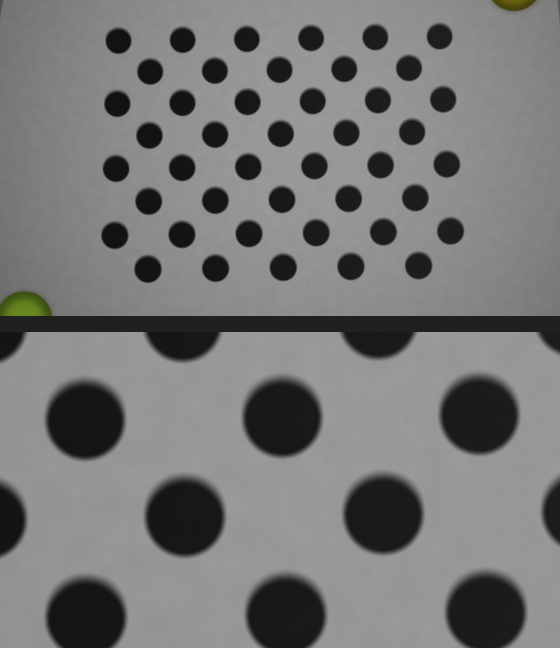
Top, the full canvas; bottom, a detail of the centre.
This pattern is drawn by a WebGL 1 fragment shader. Its source:

```glsl
precision highp float;
// Staggered rows of black dots, 6 and 5 by turns, on dim grey paper.
// A projective grid tilts the sheet; a soft light falloff, faint gradient
// noise and two round corner magnets finish the scene.

#define ROWS 8
#define COLUMNS 6
#define DOT_RADIUS 0.0402
#define EDGE_BLUR 0.0045
#define TOP_BLUR 0.0040
#define PAPER_LIGHT 0.603
#define LIGHT_FALLOFF 0.20
#define GRAIN 0.016
#define INK vec3(0.100, 0.094, 0.100)
#define GREEN vec3(0.40, 0.53, 0.12)
#define OLIVE vec3(0.47, 0.44, 0.07)

uniform vec2 u_resolution;

vec2 hashGradient(vec2 cell) {
  float h = fract(sin(dot(cell, vec2(127.1, 311.7))) * 43758.5);
  float angle = 6.28318 * h;
  return vec2(cos(angle), sin(angle));
}

float gradientNoise(vec2 p) {
  vec2 i = floor(p), f = fract(p);
  vec2 u = f * f * f * (f * (f * 6.0 - 15.0) + 10.0);
  vec2 e = vec2(1.0, 0.0);
  float a = dot(hashGradient(i), f);
  float b = dot(hashGradient(i + e.xy), f - e.xy);
  float c = dot(hashGradient(i + e.yx), f - e.yx);
  float d = dot(hashGradient(i + e.xx), f - e.xx);
  return mix(mix(a, b, u.x), mix(c, d, u.x), u.y);
}

// Coverage of a shape from its signed distance, never sharper than a pixel.
float coverage(float dist, float blur) {
  float w = max(blur, 0.8 / u_resolution.y);
  return 1.0 - smoothstep(-w, w, dist);
}

// Perspective divisor at a grid node: x in half columns, y in rows.
float gridDepth(vec2 node) {
  return 1.0 - 0.0001 * node.x - 0.00725 * node.y;
}

vec2 gridToPage(vec2 node) {
  vec2 origin = vec2(0.375, 0.1296);
  vec2 alongRow = vec2(0.10148, -0.0014);
  vec2 downRow = vec2(-0.00456, 0.09722);
  return (origin + node.x * alongRow + node.y * downRow) / gridDepth(node);
}

float dotPattern(vec2 p) {
  float ink = 0.0;
  for (int r = 0; r < ROWS; r++) {
    float row = float(r);
    float odd = mod(row, 2.0);
    for (int c = 0; c < COLUMNS; c++) {
      // Odd rows shift by half a step and hold one dot fewer.
      if (float(c) + odd < float(COLUMNS)) {
        vec2 node = vec2(2.0 * float(c) + odd, row);
        vec2 q = p - gridToPage(node);
        float dist = length(q) - DOT_RADIUS / gridDepth(node);
        float upper = smoothstep(0.0, DOT_RADIUS, -q.y);
        ink = max(ink, coverage(dist, EDGE_BLUR + TOP_BLUR * upper));
      }
    }
  }
  return ink;
}

vec3 paperColor(vec2 p) {
  vec2 q = (p - vec2(0.97, 0.42)) * vec2(0.85, 0.8);
  float falloff = dot(q, q);
  vec3 tint = mix(vec3(1.0, 0.985, 0.995), vec3(0.99, 1.0, 0.985),
                  clamp(falloff * 1.6, 0.0, 1.0));
  vec3 paper = tint * (PAPER_LIGHT - LIGHT_FALLOFF * falloff);
  // Slivers of shade beyond the sheet's side edges.
  float rightEdge = 1.764 + 0.10 * p.y - p.x;
  float leftEdge = p.x - 0.010 + 0.17 * p.y;
  return paper * (1.0 - 0.28 * coverage(min(rightEdge, leftEdge), 0.003));
}

// Domed round magnet with a faint contact shadow.
vec3 addMagnet(vec3 base, vec2 p, vec2 center, float radius, vec3 tint) {
  float d = length(p - center);
  base *= 1.0 - 0.15 * coverage(d - radius - 0.006, 0.012);
  float dome = 1.0 - 0.42 * smoothstep(0.45, 1.0, d / radius);
  return mix(base, tint * dome, coverage(d - radius, 0.004));
}

void main() {
  // Height is one unit, and y runs down the page.
  vec2 p = gl_FragCoord.xy / u_resolution.y;
  p.y = 1.0 - p.y;

  float grain = gradientNoise(p * 32.0) + 0.6 * gradientNoise(p * 95.0);
  vec3 color = paperColor(p) + GRAIN * grain;

  // Ink is a little deeper at the left than at the right.
  vec3 ink = INK * mix(0.75, 1.2, smoothstep(0.3, 1.45, p.x));
  color = mix(color, ink + 0.3 * GRAIN * grain, dotPattern(p));

  color = addMagnet(color, p, vec2(0.077, 1.010), 0.088, GREEN);
  color = addMagnet(color, p, vec2(1.627, -0.053), 0.088, OLIVE);
  gl_FragColor = vec4(color, 1.0);
}
```
